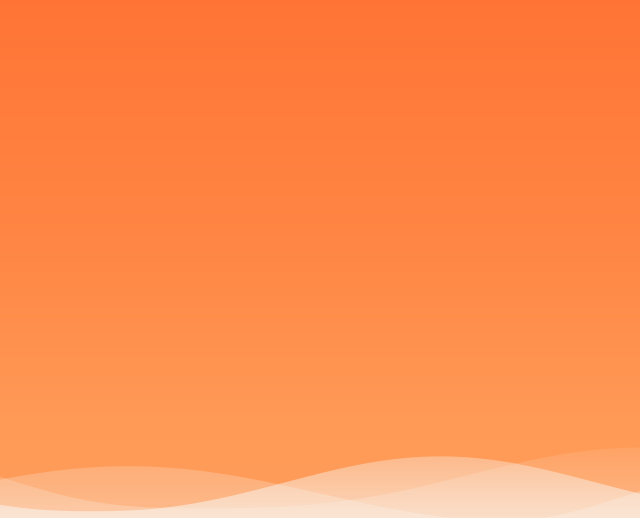
Reproduce this background procedurally as a Shadertoy shader.

```glsl
#define SKY_TOP vec3(1.0, 0.455, 0.208)
#define SKY_MID vec3(1.0, 0.53, 0.272)
#define SKY_LOW vec3(1.0, 0.60, 0.335)
#define SKY_BASE vec3(1.0, 0.615, 0.352)
#define FOAM vec3(0.975, 0.95, 0.92)
#define FAR_ALPHA vec2(0.10, 0.30)
#define MID_ALPHA vec2(0.22, 0.34)
#define NEAR_ALPHA vec2(0.36, 0.66)

const float PI = 3.14159265;

// Height of a cosine swell around a trough; each side has its own half length.
float swell(float x, float trough, vec2 halfLengths, vec2 range, float sharpness) {
    float d = x - trough;
    float phase = PI * d / (d < 0.0 ? halfLengths.x : halfLengths.y);
    float rise = 0.5 - 0.5 * cos(phase);
    return mix(range.x, range.y, pow(max(rise, 0.0), sharpness));
}

// Translucent layer, denser from its crest level to the canvas base.
vec3 addWave(vec3 color, float y, float height, float crest, vec2 alpha) {
    float coverage = clamp(0.5 + (height - y) * iResolution.y, 0.0, 1.0);
    float density = mix(alpha.y, alpha.x, clamp(y / crest, 0.0, 1.0));
    return mix(color, FOAM, coverage * density);
}

// Vertical gradient with four stops.
vec3 sky(float y) {
    vec3 color = mix(SKY_BASE, SKY_LOW, clamp(y / 0.2, 0.0, 1.0));
    color = mix(color, SKY_MID, clamp((y - 0.2) / 0.3, 0.0, 1.0));
    return mix(color, SKY_TOP, clamp((y - 0.5) / 0.5, 0.0, 1.0));
}

void mainImage(out vec4 fragColor, in vec2 fragCoord) {
    vec2 uv = fragCoord / iResolution.xy;
    vec3 color = sky(uv.y);

    // Waves from back to front
    float farWave = swell(uv.x, 0.313, vec2(0.526, 0.687), vec2(0.019, 0.136), 1.5);
    float midWave = swell(uv.x, 0.79, vec2(0.59, 0.405), vec2(-0.006, 0.1), 0.95);
    float nearWave = swell(uv.x, 0.143, vec2(0.534, 0.545), vec2(0.013, 0.119), 1.2);
    color = addWave(color, uv.y, farWave, 0.136, FAR_ALPHA);
    color = addWave(color, uv.y, midWave, 0.1, MID_ALPHA);
    color = addWave(color, uv.y, nearWave, 0.119, NEAR_ALPHA);

    fragColor = vec4(color, 1.0);
}
```
